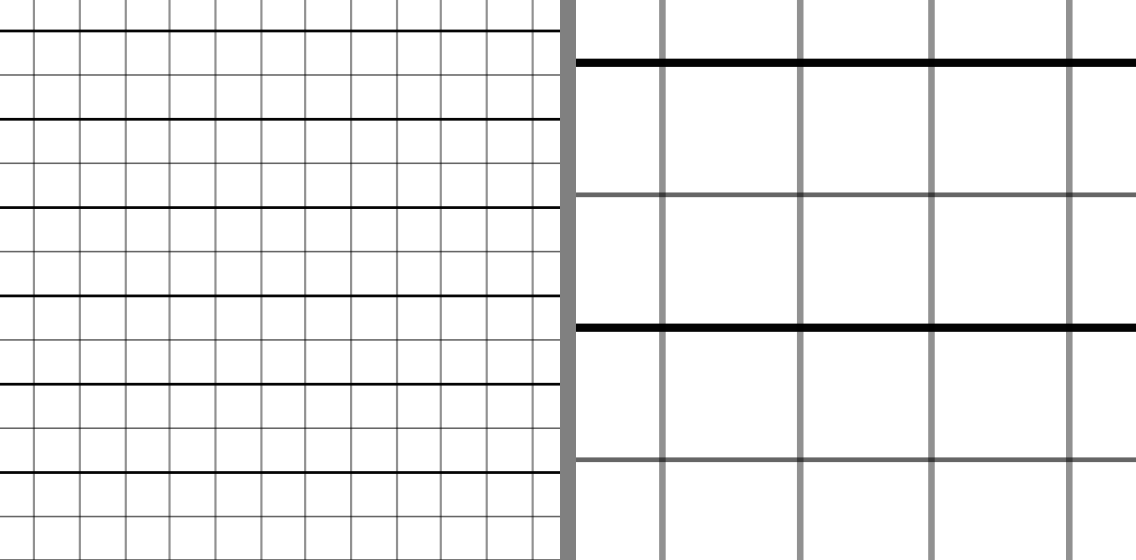
Left: the whole. Right: its middle third, enlarged.
Write a Shadertoy shader that draws this pattern.

```glsl
// Ruled grid: thin grey columns crossed by alternating heavy black and thin grey rows.

#define SNAP         (1.0 / 256.0)   // step that column positions snap to
#define COLUMN_STEPS (62.0 / 3.0)    // column pitch, in snap steps
#define COLUMN_START 0.060547        // centre of the first column
#define COLUMN_WIDTH (1.0 / 256.0)
#define COLUMN_INK   0.43
#define ROW_PITCH    0.1577          // distance between rows of one kind
#define HEAVY_START  -0.0015         // centre of the lowest heavy row
#define HEAVY_WIDTH  0.0049
#define HEAVY_INK    0.99
#define THIN_START   0.0776          // centre of the lowest thin row
#define THIN_WIDTH   0.0028
#define THIN_INK     0.60

// Share of a pixel covered by a line whose centre lies at the given offset.
float lineCoverage(float offset, float width, float pixel) {
    float low = max(offset - 0.5 * pixel, -0.5 * width);
    float high = min(offset + 0.5 * pixel, 0.5 * width);
    return max(high - low, 0.0) / pixel;
}

// Signed offset to the nearest evenly spaced line.
float repeatOffset(float position, float start, float pitch) {
    return (fract((position - start) / pitch + 0.5) - 0.5) * pitch;
}

// Signed offset to the nearest column, with uneven gaps from snapping.
float columnOffset(float x) {
    float index = round((x - COLUMN_START) / (SNAP * COLUMN_STEPS));
    float steps = ceil(index * COLUMN_STEPS - 0.1);
    return x - COLUMN_START - steps * SNAP;
}

void mainImage(out vec4 fragColor, in vec2 fragCoord) {
    vec2 pixel = 1.0 / iResolution.xy;
    vec2 uv = fragCoord * pixel;

    float column = lineCoverage(columnOffset(uv.x), COLUMN_WIDTH, pixel.x);
    float heavy = lineCoverage(repeatOffset(uv.y, HEAVY_START, ROW_PITCH), HEAVY_WIDTH, pixel.y);
    float thin = lineCoverage(repeatOffset(uv.y, THIN_START, ROW_PITCH), THIN_WIDTH, pixel.y);

    // Translucent inks multiply, so crossings darken.
    float paper = 1.0;
    paper *= 1.0 - COLUMN_INK * column;
    paper *= 1.0 - HEAVY_INK * heavy;
    paper *= 1.0 - THIN_INK * thin;

    fragColor = vec4(vec3(paper), 1.0);
}
```
